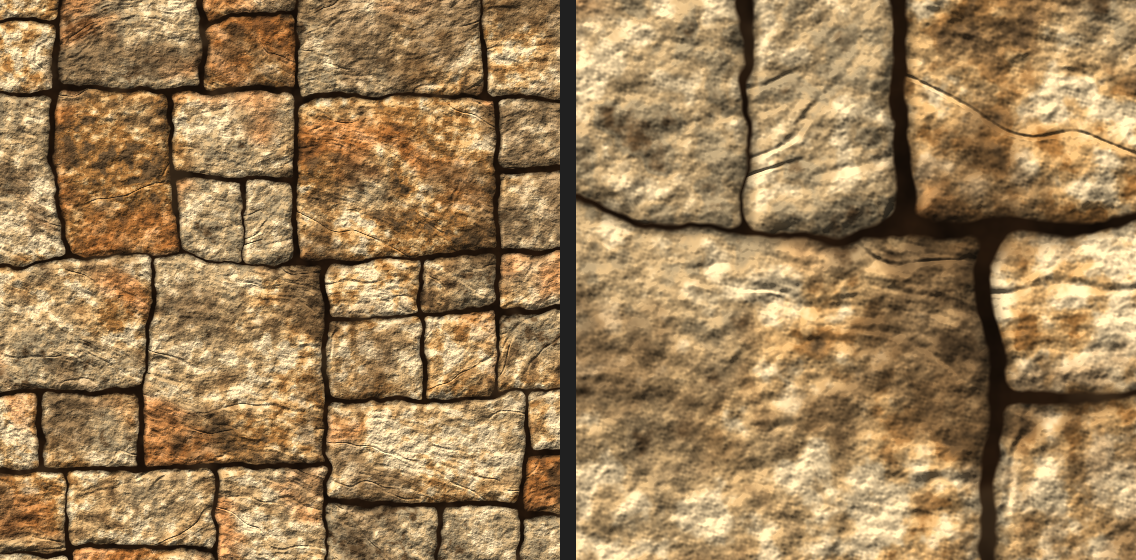
Left, the full canvas; right, a detail of the centre.
This texture is drawn by a three.js fragment shader. Its source:

```glsl
varying vec2 vUv;

const vec3 CREVICE = vec3(0.12, 0.075, 0.04);
const vec3 UMBER = vec3(0.38, 0.29, 0.19);
const vec3 GREY = vec3(0.60, 0.52, 0.39);
const vec3 RUST = vec3(0.59, 0.41, 0.22);
const vec3 ORANGE = vec3(0.68, 0.39, 0.18);
const vec3 SAND = vec3(0.78, 0.61, 0.39);
const vec3 CREAM = vec3(0.88, 0.77, 0.59);

const vec2 WALL_LOW = vec2(-0.14, -0.12);
const vec2 WALL_HIGH = vec2(1.16, 1.10);
const float SEED = 5.0;
const float MIN_AREA = 0.022;
const float MAX_AREA = 0.21;
const float GAP = 0.0008;
const float GAP_VARIATION = 0.0045;
const float CORNER = 0.011;
const float TILT = 0.06;
const float BEVEL = 0.006;
const float BEVEL_WIDTH = 0.014;
const float SOFTNESS = 0.0015;
const float SLOPE_STEP = 0.0013;
const vec2 LIGHT = vec2(-0.45, 0.85);
const float LIGHT_STRENGTH = 0.46;

struct Stone { vec2 middle; vec2 halfSize; float id; };

float hash(vec2 p) {
  vec3 q = fract(p.xyx * 0.1031);
  q += dot(q, q.yzx + 33.33);
  return fract((q.x + q.y) * q.z);
}

float noise(vec2 p) {
  vec2 i = floor(p), f = fract(p);
  f = f * f * (3.0 - 2.0 * f);
  return mix(mix(hash(i), hash(i + vec2(1, 0)), f.x),
             mix(hash(i + vec2(0, 1)), hash(i + 1.0), f.x), f.y);
}

mat2 turn(float a) { return mat2(cos(a), sin(a), -sin(a), cos(a)); }

float fbm(vec2 p) {
  float sum = 0.0, weight = 0.5;
  for (int i = 0; i < 4; i++) {
    sum += weight * noise(p);
    p = turn(0.35) * p * 2.03 + 17.7;
    weight *= 0.5;
  }
  return sum / 0.9375;
}

// Keeps its stretch in every octave, for layered rock
float layerNoise(vec2 p) {
  return (noise(p) * 0.45 + noise(p * 2.1 + 8.3) * 0.33 + noise(p * 4.3 + 31.7) * 0.22);
}

float trait(Stone s, float k) { return hash(vec2(s.id * 3.7, k * 11.3)); }

// Bends and chips the straight joints
vec2 roughen(vec2 p) {
  vec2 bend = vec2(noise(p * 4.0 + 3.0), noise(p * 4.0 + 41.0)) - 0.5;
  vec2 chip = vec2(fbm(p * 24.0), fbm(p * 24.0 + 60.0)) - 0.5;
  return p + 0.04 * bend + 0.02 * chip;
}

// Splits the wall at random until each block is small enough
Stone findStone(vec2 p) {
  vec2 low = WALL_LOW, high = WALL_HIGH;
  float id = SEED;
  for (int i = 0; i < 7; i++) {
    vec2 size = high - low;
    float r = hash(vec2(id, 2.0));
    if (size.x * size.y < mix(MIN_AREA, MAX_AREA, r * r)) break;
    vec2 cut = low + size * mix(0.35, 0.65, hash(vec2(id, 7.0)));
    vec2 axis = size.x > size.y * 1.15 ? vec2(1, 0) : vec2(0, 1);
    float side = step(0.0, dot(p - cut, axis));
    low = mix(low, cut, axis * side);
    high = mix(high, cut, axis * (1.0 - side));
    id = id * 2.0 + side;
  }
  return Stone((low + high) * 0.5, (high - low) * 0.5, id);
}

float roundBox(vec2 p, vec2 b) {
  vec2 q = abs(p) - b + CORNER;
  return length(max(q, 0.0)) + min(max(q.x, q.y), 0.0) - CORNER;
}

float edgeDistance(vec2 p, Stone s) {
  vec2 q = roughen(p) - s.middle;
  vec2 b = s.halfSize - GAP - GAP_VARIATION * noise(p * 9.0);
  float tilt = (trait(s, 1.0) - 0.5) * TILT;
  return max(roundBox(q, b), roundBox(turn(tilt) * q, b));
}

// Coordinates along and across the warped layers of a stone
vec2 bedding(vec2 p, Stone s) {
  vec2 q = turn((trait(s, 2.0) - 0.5) * 1.5) * p + trait(s, 3.0) * 20.0;
  return q + 0.16 * (vec2(fbm(q * 4.0), fbm(q * 4.0 + 9.0)) - 0.5);
}

float relief(vec2 p, Stone s) {
  vec2 q = bedding(p, s);
  float layers = layerNoise(q * vec2(12.0, 50.0));
  float crack = smoothstep(0.0, 0.03, abs(fbm(q * vec2(4.0, 11.0)) - 0.5));
  float bevel = smoothstep(0.0, BEVEL_WIDTH, -edgeDistance(p, s));
  return 0.012 * mix(0.4, 1.2, trait(s, 4.0)) * layers + 0.015 * fbm(p * 72.0)
       + 0.034 * fbm(q * 9.0) + 0.003 * crack + BEVEL * bevel;
}

vec3 stoneColor(vec2 p, Stone s) {
  vec2 q = bedding(p, s);
  float tone = 0.59 + 0.22 * (trait(s, 5.0) - 0.5) + 0.7 * (layerNoise(q * vec2(7.0, 26.0)) - 0.5)
             + 1.0 * (fbm(p * 65.0) - 0.5) + 0.5 * (fbm(q * 6.0 + 5.0) - 0.5);
  float warmth = trait(s, 6.0);
  float hue = smoothstep(0.34, 0.66, fbm(q * 6.0 + 31.0) + 0.4 * (warmth - 0.5));
  vec3 c = mix(UMBER, mix(GREY, RUST, hue), smoothstep(0.15, 0.40, tone));
  c = mix(c, mix(GREY * 1.12, SAND, 0.35 + 0.65 * hue), smoothstep(0.42, 0.58, tone));
  c = mix(c, CREAM, smoothstep(0.60, 0.84, tone));
  float iron = smoothstep(0.54, 0.74, fbm(q * vec2(5.0, 10.0) + 73.0) + 0.2 * (warmth - 0.5));
  float stain = smoothstep(0.54, 0.72, fbm(p * 9.0 + 90.0) + 0.25 * (fbm(p * 70.0) - 0.5));
  c = mix(c, ORANGE * (0.5 + 0.85 * tone), 0.55 * iron);
  return mix(c, UMBER * (0.5 + tone), 0.65 * stain);
}

void main() {
  vec2 p = vUv;
  Stone s = findStone(roughen(p));
  float d = edgeDistance(p, s);

  // Slanting light over the broken faces
  float h = relief(p, s);
  vec2 slope = vec2(relief(p + vec2(SLOPE_STEP, 0), s), relief(p + vec2(0, SLOPE_STEP), s)) - h;
  float light = 1.0 - LIGHT_STRENGTH * dot(slope / SLOPE_STEP, LIGHT);
  vec3 face = stoneColor(p, s) * clamp(light, 0.4, 1.32);
  face *= mix(0.62, 1.0, smoothstep(0.0, 0.008, -d));

  // Dark joints with a little earth in them
  vec3 joint = CREVICE * (0.4 + 1.1 * fbm(p * 45.0));
  joint = mix(joint, UMBER * 0.8, 0.5 * smoothstep(0.55, 0.75, fbm(p * 14.0 + 50.0)));
  gl_FragColor = vec4(mix(face, joint, smoothstep(-SOFTNESS, SOFTNESS, d)), 1.0);
}
```
